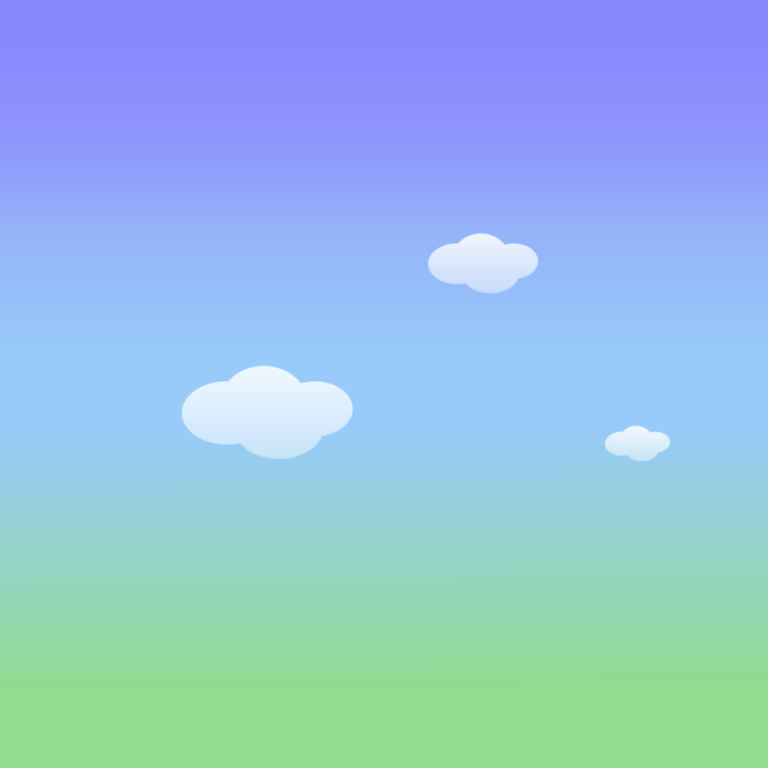
Write a three.js fragment shader that draws this background.

```glsl
#define EDGE_SOFTNESS 0.0014
#define HORIZON 0.44
#define MEADOW_TOP 0.10
#define MEADOW_TILT 0.008
#define CLOUD_HALF_HEIGHT 0.544
#define CLOUD_ALPHA_TOP 0.87
#define CLOUD_ALPHA_BOTTOM 0.45
#define CLOUD_COUNT 3

varying vec2 vUv;

const vec3 VIOLET = vec3(0.533, 0.533, 1.0);
const vec3 PERIWINKLE = vec3(0.56, 0.59, 0.985);
const vec3 CORNFLOWER = vec3(0.58, 0.70, 0.975);
const vec3 SKY_BLUE = vec3(0.596, 0.796, 0.978);
const vec3 MEADOW_GREEN = vec3(0.565, 0.863, 0.565);
const vec3 CLOUD_WHITE = vec3(1.0);

float ramp(float start, float end, float x) {
  return clamp((x - start) / (end - start), 0.0, 1.0);
}

// Vertical sky bands fading into the meadow haze
vec3 background(vec2 p) {
  vec3 color = mix(SKY_BLUE, CORNFLOWER, ramp(0.531, 0.70, p.y));
  color = mix(color, PERIWINKLE, ramp(0.70, 0.811, p.y));
  color = mix(color, VIOLET, ramp(0.811, 0.948, p.y));
  float groundY = p.y - MEADOW_TILT * (p.x - 0.5);
  return mix(color, MEADOW_GREEN, ramp(HORIZON, MEADOW_TOP, groundY));
}

// Approximate signed distance to an ellipse
float ellipseDistance(vec2 p, vec2 radii) {
  float k = length(p / radii);
  float slope = length(p / (radii * radii));
  return k * (k - 1.0) / max(slope, 0.0001);
}

// Four overlapping puffs, with a half width of one
float cloudDistance(vec2 p) {
  float left = ellipseDistance(p - vec2(-0.474, -0.006), vec2(0.526, 0.370));
  float crown = ellipseDistance(p - vec2(-0.041, 0.076), vec2(0.526, 0.468));
  float right = ellipseDistance(p - vec2(0.556, 0.041), vec2(0.444, 0.322));
  float belly = ellipseDistance(p - vec2(0.135, -0.170), vec2(0.526, 0.374));
  return min(min(left, crown), min(right, belly));
}

// White cloud that grows more transparent toward its base
vec3 addCloud(vec3 color, vec2 p, vec2 center, float halfWidth) {
  vec2 local = (p - center) / halfWidth;
  float dist = cloudDistance(local) * halfWidth;
  float coverage = 1.0 - smoothstep(-EDGE_SOFTNESS, EDGE_SOFTNESS, dist);
  float height = ramp(-CLOUD_HALF_HEIGHT, CLOUD_HALF_HEIGHT, local.y);
  float alpha = mix(CLOUD_ALPHA_BOTTOM, CLOUD_ALPHA_TOP, height);
  return mix(color, CLOUD_WHITE, coverage * alpha);
}

void main() {
  // Cloud center in xy, half width in z
  vec3 clouds[CLOUD_COUNT];
  clouds[0] = vec3(0.348, 0.463, 0.1113);
  clouds[1] = vec3(0.629, 0.657, 0.0716);
  clouds[2] = vec3(0.830, 0.4225, 0.0423);

  vec3 color = background(vUv);
  for (int i = 0; i < CLOUD_COUNT; i++) {
    color = addCloud(color, vUv, clouds[i].xy, clouds[i].z);
  }
  gl_FragColor = vec4(color, 1.0);
}
```
